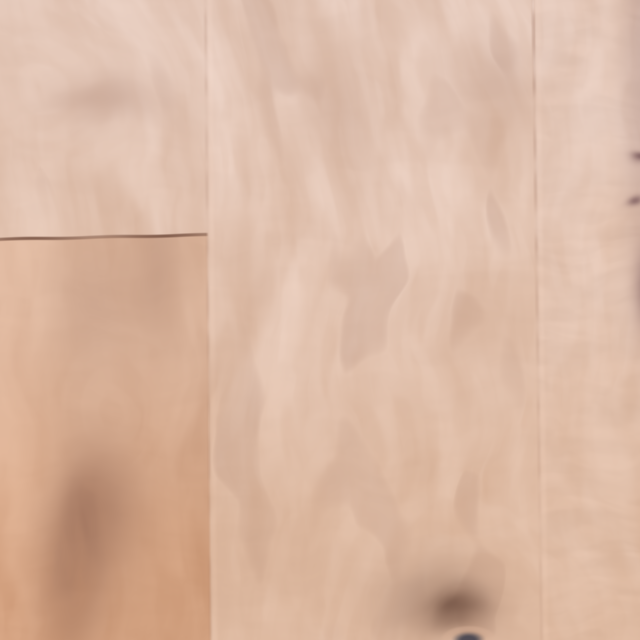
Give the GLSL for this texture, as a WebGL 2 fragment shader.

```glsl
#version 300 es
precision highp float;
// Pale oak floor: three plank columns, one of them split by a cross joint.
// Soft cellular noise stretched along the planks and bent by layered sines
// makes the grain; gaussian stains add heartwood, knots and edge marks.
uniform vec2 u_resolution;
out vec4 fragColor;

const vec3 PINK = vec3(0.896, 0.790, 0.735);
const vec3 TAN = vec3(0.866, 0.724, 0.626);
const vec3 HONEY = vec3(0.850, 0.698, 0.600);
const vec3 AMBER = vec3(0.815, 0.622, 0.492);
const vec3 BARK = vec3(0.570, 0.400, 0.325);
const vec3 MAUVE = vec3(0.490, 0.365, 0.370);
const vec3 CORE = vec3(0.230, 0.235, 0.290);

vec3 hash3(vec2 cell) {
  vec3 h = fract(cell.xyx * vec3(0.1031, 0.1030, 0.0973));
  h += dot(h, h.yzx + 33.33);
  return fract((h.xxy + h.yzz) * h.zyx);
}

// Cellular noise with blended borders, about -0.5 to 0.5
float softCells(vec2 p) {
  vec2 cell = floor(p);
  float sum = 0.0, weight = 0.0;
  for (int y = -1; y <= 1; y++)
    for (int x = -1; x <= 1; x++) {
      vec2 c = cell + vec2(x, y);
      vec3 h = hash3(c);
      vec2 d = c + h.xy - p;
      float w = exp(-5.0 * dot(d, d));
      sum += w * h.z;
      weight += w;
    }
  return sum / weight - 0.5;
}

// Layered sines, each octave turned and bent by the one before
float waves(vec2 p) {
  float sum = 0.0, amp = 0.5;
  for (int i = 0; i < 4; i++) {
    sum += amp * sin(p.x + 1.7 * sin(p.y)) * cos(0.8 * p.y + 0.6);
    p = mat2(1.28, 1.02, -1.02, 1.28) * p + sum + 2.3;
    amp *= 0.55;
  }
  return sum;
}

// Broad flecks plus fine fibres
float grain(vec2 p) {
  return 0.85 * softCells(p * vec2(20.0, 7.0)) + 0.50 * softCells(p * vec2(46.0, 13.0) + 17.0)
       + 0.26 * softCells(p * vec2(95.0, 24.0) + 41.0);
}

// Arched growth rings around a pole, broken into short arcs
float rings(vec2 p, vec2 pole, float bend) {
  float r = length((p - pole) * vec2(1.0, 0.75)) + bend;
  return 0.7 * softCells(vec2(r * 30.0, p.x * 14.0)) + 0.5 * softCells(vec2(r * 75.0, p.x * 24.0));
}

float stain(vec2 p, vec2 center, vec2 radius) {
  vec2 d = (p - center) / radius;
  return exp(-dot(d, d));
}

float line(float d, float halfWidth, float soft) {
  return 1.0 - smoothstep(halfWidth, halfWidth + soft, abs(d));
}

void main() {
  vec2 p = gl_FragCoord.xy / u_resolution;
  float soft = max(0.003, 1.0 / u_resolution.y);

  // Signed distances to the joints and the plank masks
  float leftJoint = p.x - 0.329 + 0.008 * p.y;
  float rightJoint = p.x - 0.846 + 0.013 * p.y;
  float crossJoint = p.y - 0.626 - 0.022 * p.x - 0.0006 * sin(p.x * 45.0);
  float isLeft = 1.0 - smoothstep(-soft, soft, leftJoint);
  float isRight = smoothstep(-soft, soft, rightJoint);
  float isLower = isLeft * (1.0 - smoothstep(-soft, soft, crossJoint));

  // Bent grain, with rings around one pole in each plank
  float bend = waves(p * vec2(11.0, 9.0));
  vec2 q = p + vec2(0.024 * bend, 0.03 * waves(p.yx * 10.0 + 4.0));
  q.x += 0.35 * max(p.y - 0.6, 0.0) * (p.y - 0.5) * (1.0 - isRight);
  vec2 pole = vec2(0.73, -0.04);
  if (leftJoint < 0.0) pole = crossJoint < 0.0 ? vec2(0.17, 0.36) : vec2(0.10, 0.87);
  float ringShare = 0.75 * stain(p, pole, mix(vec2(0.34, 0.34), vec2(0.10, 0.15), isLeft));
  float figure = mix(grain(q), rings(q, pole, 0.028 * bend), ringShare);
  float crinkle = softCells(q * vec2(20.0, 60.0)) + 0.5 * softCells(q * vec2(45.0, 110.0));

  // Plank colours, warmer towards the bottom
  float cloud = waves(p * vec2(7.0, 4.0) + 9.0);
  float rise = 0.9 * smoothstep(-0.05, 1.1, p.y + 0.12 * cloud + 0.12 * isRight);
  vec3 color = mix(TAN, PINK, clamp(rise + 0.35 * figure, 0.0, 1.0));
  vec3 warm = mix(AMBER, HONEY, smoothstep(0.05, 0.50, p.y + 0.10 * cloud));
  warm += 0.035 * smoothstep(0.12, 0.0, p.x);
  color = mix(color, warm, isLower);
  color += figure * vec3(0.046, 0.056, 0.060) * (1.0 - 0.4 * isRight);
  color += crinkle * 0.025 * mix(0.35, 1.0, isRight);

  // Heartwood and shadows
  float mottled = 0.88 + 0.5 * figure + 0.35 * bend;
  float heart = 0.62 * stain(q, vec2(0.145, 0.20), vec2(0.065, 0.10))
              + 0.45 * stain(q, vec2(0.110, 0.07), vec2(0.050, 0.09))
              + 0.24 * stain(q, vec2(0.25, 0.57), vec2(0.035, 0.10))
              + 0.18 * stain(q, vec2(0.15, 0.53), vec2(0.06, 0.10));
  float shadow = 0.30 * stain(q, vec2(0.19, 0.84), vec2(0.07, 0.035)) * isLeft
               + 0.22 * stain(q, vec2(0.80, 0.87), vec2(0.05, 0.07)) * (1.0 - isRight)
               + 0.14 * stain(q, vec2(0.56, 0.84), vec2(0.05, 0.09));
  // Scattered short brown flecks along the grain
  float fleck = smoothstep(0.17, 0.42, softCells(q * vec2(24.0, 11.0) + 63.0));
  shadow += 0.13 * fleck * (1.0 - isRight) * (1.0 - isLower);
  color = mix(color, BARK, clamp((heart * isLower + shadow) * mottled, 0.0, 0.8));

  // Knot with a pale rim and a dark core
  float halo = 0.72 * stain(q, vec2(0.725, 0.045), vec2(0.042, 0.034))
             + 0.28 * stain(q, vec2(0.68, 0.07), vec2(0.08, 0.06));
  color = mix(color, BARK * 0.72, clamp(halo * mottled, 0.0, 0.85));
  float core = length((p - vec2(0.732, 0.0)) / vec2(0.032, 0.016)) + 0.35 * bend;
  color = mix(color, HONEY, 0.4 * line(core - 1.35, 0.05, 0.3));
  color = mix(color, CORE, 0.85 * (1.0 - smoothstep(0.5, 1.15, core)));

  // Marks along the right edge
  float marks = 0.75 * stain(q, vec2(0.995, 0.755), vec2(0.018, 0.008))
              + 0.65 * stain(q, vec2(0.985, 0.693), vec2(0.012, 0.008))
              + 0.50 * stain(p, vec2(1.01, 0.55), vec2(0.018, 0.06))
              + 0.22 * smoothstep(0.95, 1.01, p.x) * smoothstep(0.3, 0.9, p.y);
  color = mix(color, MAUVE, min(marks, 0.85));

  // Joints: faint broken long seams and a thin cross cut
  float broken = 0.6 + 0.4 * sin(p.y * 23.0 + 2.0 * sin(p.y * 51.0));
  color = mix(color, BARK, 0.12 * broken * line(leftJoint, 0.0, 0.005));
  color = mix(color, BARK, mix(0.08, 0.30, p.y * p.y) * broken * line(rightJoint, 0.0, 0.005));
  color += 0.014 * (line(leftJoint - 0.007, 0.0, 0.007) + line(rightJoint - 0.007, 0.0, 0.007));
  float cut = line(crossJoint, 0.0006, 0.0036) * (0.70 + 0.2 * sin(p.x * 31.0));
  color = mix(color, BARK * 0.85, cut * isLeft);
  fragColor = vec4(clamp(color, 0.0, 1.0), 1.0);
}
```
